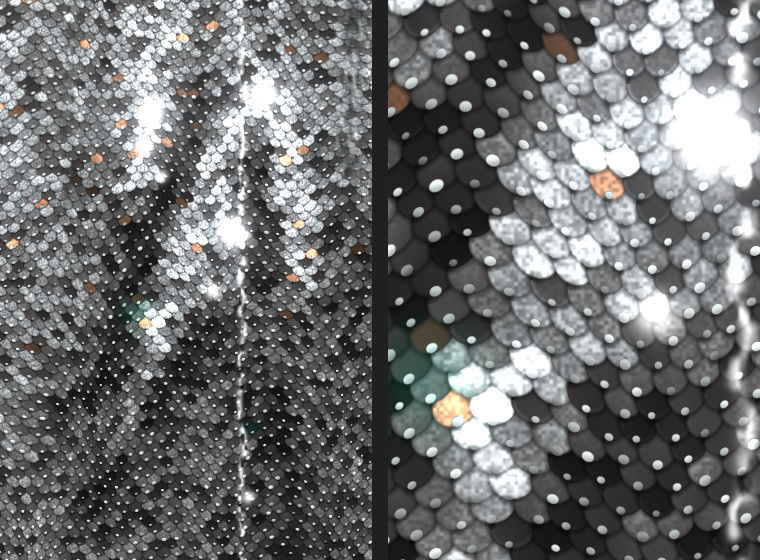
Left: the whole. Right: its middle third, enlarged.
Write a WebGL 2 fragment shader that draws this texture.

```glsl
#version 300 es
precision highp float;
uniform vec2 u_resolution;
out vec4 fragColor;

float hash(vec2 p) {
    vec3 q = fract(vec3(p.xyx) * 0.1031);
    q += dot(q, q.yzx + 33.33);
    return fract((q.x + q.y) * q.z);
}

float noise(vec2 p) {
    vec2 i = floor(p), f = fract(p);
    f = f * f * (3.0 - 2.0 * f);
    return mix(mix(hash(i), hash(i + vec2(1, 0)), f.x),
               mix(hash(i + vec2(0, 1)), hash(i + 1.0), f.x), f.y);
}

// Soft stroke from a to b
float band(vec2 p, vec2 a, vec2 b, float width) {
    vec2 d = b - a;
    vec2 v = (p - a - d * clamp(dot(p - a, d) / dot(d, d), 0.0, 1.0)) / width;
    return exp(-dot(v, v));
}

float spot(vec2 p, vec2 c, float r) {
    vec2 v = (p - c) / r;
    return exp(-dot(v, v));
}

// Light thrown back by the hanging folds
float foldLight(vec2 p) {
    p.x += 0.03 * (noise(p * 14.0) - 0.5);
    float l = 0.2 + 0.17 * noise(p * vec2(11, 4)) + 0.17 * smoothstep(0.35, 1.0, p.y);
    l += 0.09 * smoothstep(0.25, 0.0, p.x);
    l += 0.5 * band(p, vec2(0.42, 0.78), vec2(0.29, 0.42), 0.036);
    l += 0.32 * band(p, vec2(0.29, 0.42), vec2(0.22, 0.2), 0.02);
    l += 0.5 * band(p, vec2(0.48, 0.84), vec2(0.55, 0.52), 0.034);
    l += 0.38 * band(p, vec2(0.29, 0.98), vec2(0.25, 0.68), 0.04);
    l += 0.2 * band(p, vec2(0.13, 1.0), vec2(0.12, 0.6), 0.022);
    l += 0.2 * band(p, vec2(0.63, 1.0), vec2(0.62, 0.7), 0.03);
    l *= 1.0 - 0.68 * band(p, vec2(0.36, 0.82), vec2(0.17, 0.3), 0.036);
    l *= 1.0 - 0.6 * band(p, vec2(0.46, 0.74), vec2(0.47, 0.5), 0.03);
    l *= 1.0 - 0.55 * band(p, vec2(0.36, 0.4), vec2(0.16, 0.08), 0.05);
    l *= 1.0 - 0.5 * band(p, vec2(0.5, 0.3), vec2(0.54, 0.05), 0.06);
    return l;
}

void main() {
    vec2 p = gl_FragCoord.xy / u_resolution.y;
    float pixel = 1.0 / u_resolution.y;

    // Cloth sag, and focus that softens toward the top and sides
    vec2 q = p + 0.035 * vec2(noise(p * vec2(9, 4)), noise(p * vec2(8, 3) + 7.0));
    q.y += 0.006 * sin(p.x * 34.0 + 3.0 * p.y);
    float blur = smoothstep(0.55, 0.95, p.y) + 0.4 * smoothstep(0.2, 0.0, p.x);
    float soft = max(0.0008 + 0.0016 * blur, 0.8 * pixel);

    // Overlapping sequins, lower rows first
    vec2 pitch = vec2(0.0215, 0.0145);
    float row = floor(q.y / pitch.y);
    vec3 col = vec3(0.05);
    float beads = 0.0, shade = 0.0;
    for (int j = -1; j <= 1; j++) {
        float r = row + float(j);
        float stagger = 0.5 * mod(r, 2.0);
        float column = floor(q.x / pitch.x - stagger);
        for (int i = -1; i <= 1; i++) {
            vec2 id = vec2(column + float(i), r);
            float h = hash(id + 17.0), k = hash(id + 91.0);
            vec2 center = (id + vec2(0.5 + stagger, 0.5)) * pitch;
            center += 0.0026 * (vec2(k, hash(id + 53.0)) - 0.5);
            vec2 v = q - center;
            float d = length(v), radius = 0.0125;
            float light = foldLight(p - v);

            // Each disc tilts its own way
            float tone = light * mix(0.3, 1.75, h) + 0.35 * step(0.94, k) * light;
            tone *= 1.0 + 28.0 * dot(v, vec2(k - 0.5, h - 0.3));
            tone *= 1.0 - 0.4 * smoothstep(0.009, radius, d);
            tone += 0.2 * light * smoothstep(0.0022, 0.0, abs(d - 0.0112)) * step(v.y, 0.0);
            vec3 tint = mix(vec3(1.03, 0.99, 0.98), vec3(0.97, 1.0, 1.02), smoothstep(0.2, 0.6, tone));
            tint = mix(tint, vec3(1.35, 0.95, 0.72), step(0.975, hash(id + 5.0)) * step(0.35, p.y));

            col *= 1.0 - 0.45 * (1.0 - smoothstep(radius - 0.001, radius + 0.0035, d));
            col = mix(col, tone * tint, 1.0 - smoothstep(radius - soft, radius + soft, d));

            // Bead at the lower tip, with a small shadow beside it
            vec2 b = v - vec2(0.004 * (k - 0.5), -0.0098);
            float size = mix(0.0023, 0.004, h) + 0.0006 * blur;
            float glint = mix(0.48, 0.95, hash(id + 31.0)) + 0.2 * light;
            float shape = 1.0 - smoothstep(size - soft, size + soft * 1.3, length(b * vec2(1.0, 1.15)));
            shape *= 0.72 + 0.28 * smoothstep(-0.003, 0.002, b.y + b.x * (k - 0.5));
            beads = max(beads, glint * shape);
            shade = max(shade, 1.0 - smoothstep(0.001, 0.0055, length(b + vec2(0.001, 0.0025))));
        }
    }

    // Fine glitter on the lit discs
    float grain = noise(p * 430.0) - 0.5;
    col *= 1.0 + 0.55 * grain * smoothstep(0.15, 0.5, col.g);
    col *= 1.0 - 0.4 * shade;
    col = mix(col, vec3(0.97, 1.0, 1.0) * max(beads, col.g), smoothstep(0.0, 0.6, beads));

    // Bright seam and crumpled folds
    float wobble = 0.012 * (noise(vec2(p.y * 45.0, 3.0)) - 0.5);
    float seam = exp(-pow((p.x - 0.432 + wobble) / 0.0055, 2.0));
    col += 0.75 * seam * smoothstep(0.3, 0.85, noise(p * vec2(150, 100)));
    float crumple = band(p, vec2(0.635, 1.0), vec2(0.62, 0.7), 0.025)
                  + 0.7 * band(p, vec2(0.13, 1.0), vec2(0.12, 0.62), 0.014);
    float streak = noise(vec2(p.x * 140.0 + p.y * 25.0, p.y * 65.0));
    col = mix(col, vec3(0.1, 0.11, 0.11) + 0.65 * streak * streak, 0.6 * min(crumple, 1.0));

    // Flares, their haze, and a faint green ghost
    float flare = spot(p, vec2(0.272, 0.8), 0.021) + spot(p, vec2(0.256, 0.74), 0.015)
                + spot(p, vec2(0.472, 0.832), 0.02) + 1.2 * spot(p, vec2(0.415, 0.586), 0.022)
                + 0.8 * spot(p, vec2(0.38, 0.48), 0.012) + 0.8 * spot(p, vec2(0.443, 0.112), 0.01)
                + 0.7 * spot(p, vec2(0.288, 0.685), 0.011);
    float haze = spot(p, vec2(0.265, 0.78), 0.085) + spot(p, vec2(0.47, 0.82), 0.075)
               + spot(p, vec2(0.41, 0.59), 0.07) + 0.6 * spot(p, vec2(0.0, 0.7), 0.07);
    col += vec3(0.15, 0.165, 0.18) * haze + 1.1 * flare;
    col += vec3(0.0, 0.13, 0.1) * spot(p, vec2(0.247, 0.44), 0.03);
    col += vec3(0.0, 0.09, 0.08) * spot(p, vec2(0.448, 0.235), 0.015);
    col += 0.02 + 0.025 * blur;
    fragColor = vec4(clamp(col, 0.0, 1.0), 1.0);
}
```
